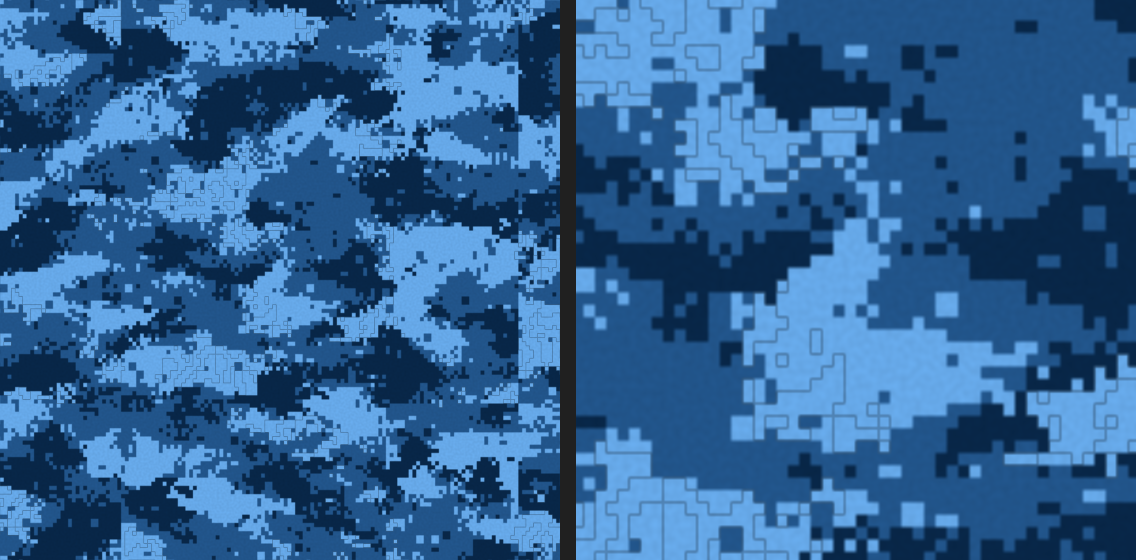
Left, the full canvas; right, a detail of the centre.
Write a WebGL 1 fragment shader that draws this pattern.

```glsl
precision highp float;
uniform vec2 u_resolution;

const vec2 GRID = vec2(148.0, 136.0);
const vec3 NAVY = vec3(0.03, 0.15, 0.28);
const vec3 BLUE = vec3(0.13, 0.33, 0.54);
const vec3 SKY = vec3(0.40, 0.66, 0.91);

float hash(vec2 p) {
  vec3 q = fract(p.xyx * 0.1031);
  q += dot(q, q.yzx + 33.33);
  return fract((q.x + q.y) * q.z);
}

float corner(vec2 lattice, vec2 offset) {
  float angle = 6.2832 * hash(lattice);
  return dot(vec2(cos(angle), sin(angle)), offset);
}

float gradientNoise(vec2 p) {
  vec2 i = floor(p);
  vec2 f = p - i;
  vec2 w = f * f * (3.0 - 2.0 * f);
  vec2 e = vec2(1.0, 0.0);
  float low = mix(corner(i, f), corner(i + e, f - e), w.x);
  float high = mix(corner(i + e.yx, f - e.yx), corner(i + 1.0, f - 1.0), w.x);
  return mix(low, high, w.y);
}

float blotches(vec2 p) {
  float sum = 0.0;
  float weight = 1.0;
  for (int octave = 0; octave < 3; octave++) {
    sum += weight * gradientNoise(p);
    p = p * 2.1 + 15.37;
    weight *= 0.6;
  }
  return sum;
}

// Small rectangles, one or two cells on a side, inside blocks of 4 by 4 cells
float speck(vec2 cell) {
  vec2 block = floor(cell / 4.0);
  vec2 start = floor(3.0 * vec2(hash(block + 211.0), hash(block + 307.0)));
  vec2 size = 1.0 + floor(2.0 * vec2(hash(block + 401.0), hash(block + 503.0)));
  vec2 local = cell - block * 4.0 - start;
  vec2 inside = step(0.0, local) * step(local, size - 1.0);
  return inside.x * inside.y * step(hash(block + 601.0), 0.36);
}

// Colour of one cell in rgb, outline group in a
vec4 camoCell(vec2 cell) {
  vec2 uv = (cell + 0.5) / GRID;

  // Some patches are cut from elsewhere, which leaves straight seams
  vec2 patchId = floor(uv * vec2(4.2, 3.2) + 0.1);
  vec2 p = uv * vec2(6.0, 10.0) + 50.0;
  p += 23.7 * step(0.68, hash(patchId + 71.0));

  float light = blotches(p) + 0.24 * (hash(cell + 11.0) - 0.5);
  float dark = blotches(p + 37.3) + 0.24 * (hash(cell + 97.0) - 0.5);
  dark -= 0.5 * light;

  // Tone: 0 navy, 1 blue, 2 sky
  float tone = light > 0.11 ? 2.0 : (dark > 0.155 ? 0.0 : 1.0);
  if (speck(cell) > 0.5) {
    float swapped = 2.0 * step(0.5, hash(floor(cell / 4.0) + 701.0));
    tone = abs(tone - 1.0) > 0.5 ? 1.0 : swapped;
  }

  vec3 colour = tone < 0.5 ? NAVY : (tone < 1.5 ? BLUE : SKY);
  float zone = step(0.06, gradientNoise(uv * vec2(5.0, 6.0) + 83.4));
  float group = step(0.0, gradientNoise(cell * 0.37 + 19.2));
  return vec4(colour, group * zone * step(1.5, tone));
}

void main() {
  vec2 uv = gl_FragCoord.xy / u_resolution;
  vec2 p = uv * GRID - 0.5;
  vec2 cell = floor(p);

  // Soft steps between the four nearest cells
  vec2 w = smoothstep(0.27, 0.73, p - cell);
  vec4 low = mix(camoCell(cell), camoCell(cell + vec2(1.0, 0.0)), w.x);
  vec4 high = mix(camoCell(cell + vec2(0.0, 1.0)), camoCell(cell + 1.0), w.x);
  vec4 camo = mix(low, high, w.y);

  // Hairline outlines in the sky areas
  float outline = 4.0 * camo.a * (1.0 - camo.a);
  vec3 colour = camo.rgb * (1.0 - 0.22 * outline);

  // Faint cloth grain
  colour *= 1.0 + 0.05 * gradientNoise(uv * 230.0);
  gl_FragColor = vec4(colour, 1.0);
}
```
